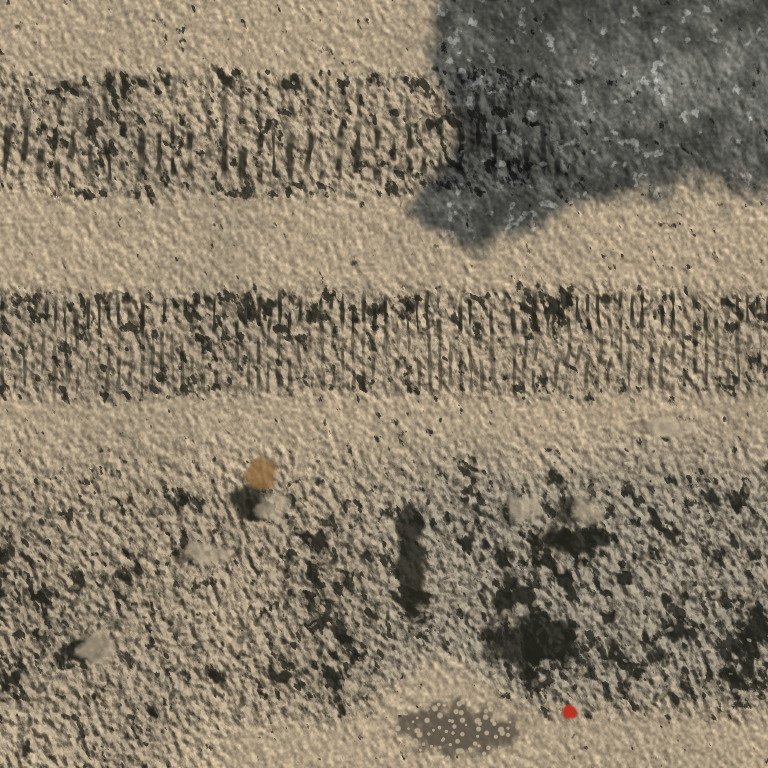
Reproduce this texture procedurally as a WebGL 2 fragment shader.

```glsl
#version 300 es
precision highp float;
// Sunlit dry soil crossed by two ribbed wheel tracks, with rubble below and a
// cast shadow at the upper right. Noise is thresholded by density masks for
// dark clods; a directional noise difference gives the relief.
uniform vec2 u_resolution;
out vec4 fragColor;

const vec3 SAND = vec3(0.68, 0.615, 0.515);
const vec3 SOIL = vec3(0.55, 0.505, 0.43);
const vec3 DARK = vec3(0.13, 0.13, 0.105);
const vec3 STONE = vec3(0.73, 0.67, 0.57);
const vec3 SHADE = vec3(0.47, 0.52, 0.58);
const vec2 LIGHT = vec2(0.9, 0.45);

float hash(vec2 p) {
  vec3 q = fract(p.xyx * vec3(0.1031, 0.1030, 0.0973));
  q += dot(q, q.yzx + 33.33);
  return fract((q.x + q.y) * q.z);
}

float noise(vec2 p) {
  vec2 i = floor(p), f = fract(p);
  f = f * f * (3.0 - 2.0 * f);
  return mix(mix(hash(i), hash(i + vec2(1, 0)), f.x),
             mix(hash(i + vec2(0, 1)), hash(i + vec2(1, 1)), f.x), f.y);
}

float fbm(vec2 p) {
  float sum = 0.0, amp = 0.533;
  for (int i = 0; i < 4; i++) {
    sum += amp * noise(p);
    p = mat2(1.6, 1.2, -1.2, 1.6) * p + 7.3;
    amp *= 0.5;
  }
  return sum;
}

float band(float v, float lo, float hi, float s) {
  return smoothstep(lo - s, lo + s, v) * (1.0 - smoothstep(hi - s, hi + s, v));
}

float bump(float v, float center, float width) {
  float d = (v - center) / width;
  return exp(-d * d);
}

// Soft ellipse with a ragged rim
float blob(vec2 p, vec2 center, vec2 radius) {
  float d = length((p - center) / radius) + 1.1 * (fbm(p * 60.0) - 0.5);
  return 1.0 - smoothstep(0.65, 1.15, d);
}

// Coverage of dark clods for a density between 0 and 1
float clods(vec2 p, float scale, float density) {
  float n = fbm(vec2(p.x + 0.3 * p.y, p.y * 0.75) * scale);
  return smoothstep(0.0, 0.13, n - mix(0.8, 0.42, clamp(density, 0.0, 1.0)));
}

// Uneven, broken vertical grooves
float ribs(vec2 p, float count) {
  float x = p.x * count + 0.5 * (noise(p * vec2(30, 22)) - 0.5);
  float w = 0.1 + 0.3 * noise(p * vec2(110, 90));
  float groove = 1.0 - smoothstep(w * 0.3, w, abs(fract(x) - 0.5));
  return groove * smoothstep(0.22, 0.57, noise(vec2(floor(x) * 3.7, p.y * 60.0)));
}

// Pebbles on a jittered grid: x is the lit face, y its shadow
vec2 pebbles(vec2 p, float scale, float amount) {
  vec2 g = p * scale, result = vec2(0);
  for (int k = 0; k < 9; k++) {
    vec2 cell = floor(g) + vec2(k % 3 - 1, k / 3 - 1);
    vec2 d = g - cell - vec2(hash(cell + 3.0), hash(cell + 5.0));
    float r = mix(0.18, 0.45, hash(cell + 8.0));
    vec2 reach = vec2(length(d), length(d + LIGHT * r));
    result = max(result, step(hash(cell + 11.0), amount) * (1.0 - smoothstep(r * 0.5, r, reach)));
  }
  return result;
}

vec3 pit(vec3 col, vec2 p, vec2 center, vec2 radius) {
  return mix(col, DARK, 0.8 * blob(p, center, radius));
}

// Pale stone with a dark shadow on its left
vec3 stone(vec3 col, vec2 p, vec2 center, vec2 radius, float shadow) {
  col = mix(col, DARK, shadow * blob(p, center - radius * vec2(0.9, 0.1), radius * 0.85));
  return mix(col, STONE * (0.7 + 0.5 * fbm(p * 110.0)), 0.7 * blob(p, center, radius));
}

void main() {
  vec2 p = gl_FragCoord.xy / u_resolution;
  float broad = fbm(p * 7.0) - 0.5;
  float y = p.y + 0.016 * noise(p * vec2(11, 7)) + 0.018 * fbm(p * 50.0) - 0.017;

  // Density masks of tracks and rubble
  float fade = 1.0 - 0.8 * smoothstep(0.66, 0.8, p.x);
  float trackA = band(y, 0.745, 0.905, 0.012) * fade;
  float trackB = band(y, 0.482, 0.622, 0.014);
  float edge = fade * (band(y, 0.878, 0.91, 0.012) + 0.8 * band(y, 0.833, 0.848, 0.007)
             + 0.85 * band(y, 0.738, 0.758, 0.01))
             + band(y, 0.57, 0.624, 0.012) + 0.5 * band(y, 0.475, 0.505, 0.014);
  float sandTop = 0.04 + 0.085 * bump(p.x, 0.58, 0.09) + 0.035 * p.x;
  float bare = smoothstep(0.18, 0.34, p.x) * (1.0 - smoothstep(-0.025, 0.025, y - sandTop));
  float rubble = (1.0 - smoothstep(0.32, 0.47, y)) * (1.0 - bare);
  float heavy = smoothstep(0.38, 0.62, p.x) * smoothstep(0.05, 0.14, p.y);
  float rough = max(max(trackA, trackB) * 0.8, rubble);

  // Ground tone and fine relief
  vec3 col = mix(SAND, SOIL, clamp(rough * 0.65 + 1.2 * broad, 0.0, 1.0));
  col = mix(col, vec3(0.49, 0.48, 0.44), 0.5 * rubble * heavy);
  vec2 g = vec2(p.x + 0.35 * p.y, p.y * 0.7) * 150.0;
  float relief = fbm(g) - fbm(g + LIGHT * 0.8);
  col *= 1.0 + clamp(relief * mix(0.5, 1.5, rough), -0.5, 0.2);
  col *= 0.88 + 0.24 * noise(p * 270.0);

  // Tyre grooves in two rows per track
  float rowsA = band(y, 0.768, 0.836, 0.008) + 0.55 * band(y, 0.845, 0.895, 0.008);
  float rowsB = band(y, 0.565, 0.612, 0.008) + 0.65 * band(y, 0.49, 0.56, 0.008);
  float grooves = ribs(p, 46.0) * rowsA * fade + ribs(p + 0.31, 72.0) * rowsB;
  col = mix(col, DARK, 0.78 * min(grooves, 1.0));

  // Fine clods, larger lumps and pebbles
  float fine = 0.16 + 0.24 * max(trackA, trackB) + 0.25 * edge
             + rubble * (0.28 + 0.18 * heavy) + 0.9 * broad * rough;
  col = mix(col, DARK, 0.78 * clods(p, 100.0, fine));
  float lumps = rubble * (0.34 + 0.22 * heavy + 0.6 * broad) + 0.4 * edge;
  col = mix(col, DARK, 0.85 * clods(p + 4.7, 52.0, lumps));
  vec2 peb = pebbles(p + 0.01 * noise(p * 80.0), 62.0, 0.05 + 0.25 * rubble);
  col = mix(col, DARK, 0.5 * peb.y * rough);
  col = mix(col, STONE * (0.9 + relief), 0.5 * peb.x);

  // Hollows, stones and debris
  col = pit(col, p, vec2(0.69, 0.165), vec2(0.065, 0.035));
  col = pit(col, p, vec2(0.535, 0.275), vec2(0.018, 0.08));
  col = pit(col, p, vec2(0.75, 0.295), vec2(0.05, 0.018));
  col = pit(col, p, vec2(0.325, 0.345), vec2(0.026, 0.022));
  col = mix(col, vec3(0.54, 0.39, 0.22), 0.7 * blob(p, vec2(0.342, 0.383), vec2(0.02)));
  col = stone(col, p, vec2(0.355, 0.34), vec2(0.022, 0.02), 0.3);
  col = stone(col, p, vec2(0.13, 0.158), vec2(0.028, 0.02), 0.9);
  col = stone(col, p, vec2(0.27, 0.28), vec2(0.03, 0.015), 0.5);
  col = stone(col, p, vec2(0.87, 0.443), vec2(0.032, 0.013), 0.2);
  col = stone(col, p, vec2(0.765, 0.338), vec2(0.024), 0.7);
  col = stone(col, p, vec2(0.685, 0.335), vec2(0.022), 0.5);
  vec3 gravel = STONE * mix(0.46, 0.95, pebbles(p, 85.0, 1.0).x);
  col = mix(col, gravel, 0.85 * blob(p, vec2(0.595, 0.05), vec2(0.075, 0.034)));
  col = mix(col, vec3(0.72, 0.2, 0.14), blob(p, vec2(0.741, 0.075), vec2(0.01)));

  // Cast shadow with a ragged border and pale flecks
  vec2 corner = vec2(0.545 + 0.045 * bump(p.y, 0.83, 0.07), 0.745 - 0.06 * bump(p.x, 0.64, 0.08));
  vec2 d = p - corner;
  float shadow = smoothstep(-0.018, 0.022, min(d.x, d.y) + 0.1 * (fbm(p * 18.0) - 0.5));
  float pocket = bump(p.x, 0.89, 0.15) * bump(p.y, 0.895, 0.05);
  float mottle = 0.55 + 0.9 * fbm(p * 38.0) + 0.35 * pocket;
  float fleck = smoothstep(0.66, 0.8, fbm(p * 75.0 + 9.0));
  col *= mix(vec3(1), SHADE * mottle, shadow);
  col += shadow * (0.22 * fleck + 0.03 * pocket);

  fragColor = vec4(clamp(col, 0.0, 1.0), 1.0);
}
```
